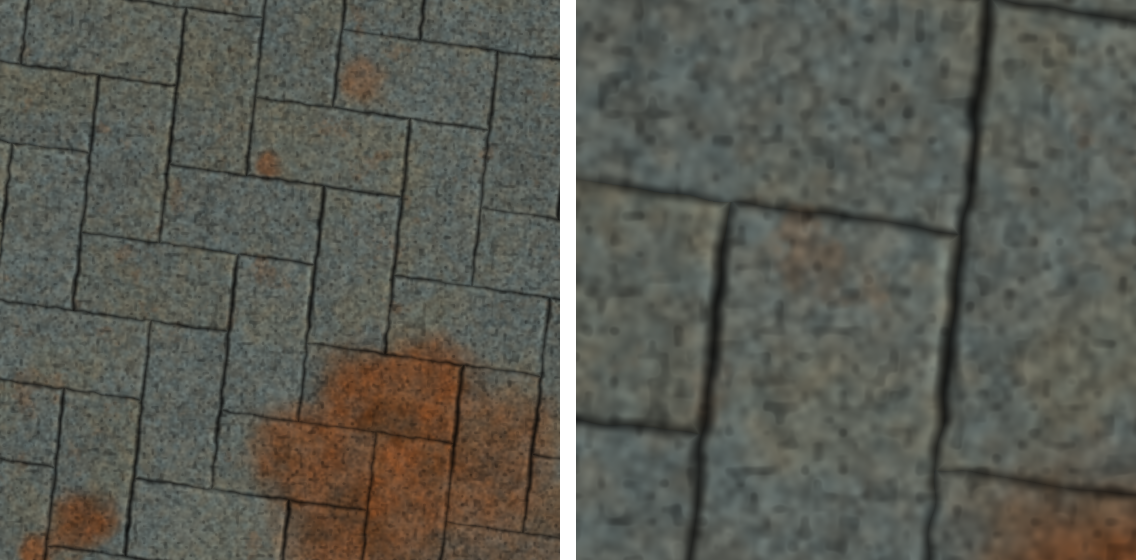
Left: the whole. Right: its middle third, enlarged.
Write a WebGL 2 fragment shader that draws this texture.

```glsl
#version 300 es
precision highp float;
// Weathered concrete pavers laid in a slightly rotated herringbone bond.
// Each lattice cell finds its 2:1 paver from (x + y) mod 4; noise adds grain,
// worn joints and the orange rust stains that spread over the pavers.
uniform vec2 u_resolution;
out vec4 outColor;

// Lattice, in canvas units with y pointing down
const vec2 ORIGIN = vec2(0.4557, 0.1732);
const vec2 STEP_ACROSS = vec2(0.1393, 0.0195);
const vec2 STEP_DOWN = vec2(-0.0156, 0.1400);
const float JOINT_UPRIGHT = 0.020;   // half widths, in cells
const float JOINT_LEVEL = 0.015;
const float JOINT_SOFTNESS = 0.030;
const float JOINT_DARKNESS = 0.66;
const float EDGE_WOBBLE = 0.004;
const float GRAIN_SCALE = 120.0;
const mat2 GRAIN_TURN = mat2(0.80, 0.60, -0.60, 0.80);

const vec3 STONE = vec3(0.347, 0.371, 0.353);
const vec3 STONE_WARM = vec3(0.358, 0.362, 0.318);
const vec3 RUST = vec3(0.440, 0.265, 0.150);
const vec3 RUST_DEEP = vec3(0.345, 0.210, 0.115);

// Rust stains: centre, radius, strength
const int STAIN_COUNT = 11;
const vec4 STAINS[STAIN_COUNT] = vec4[](
  vec4(0.640, 0.700, 0.085, 1.00), vec4(0.755, 0.690, 0.100, 0.95),
  vec4(0.540, 0.805, 0.095, 0.90), vec4(0.740, 0.840, 0.110, 1.00),
  vec4(0.640, 0.960, 0.145, 0.90), vec4(0.890, 0.800, 0.120, 0.65),
  vec4(0.910, 0.960, 0.140, 0.55), vec4(0.145, 0.925, 0.060, 0.95),
  vec4(0.070, 0.985, 0.040, 0.80), vec4(0.660, 0.150, 0.046, 0.50),
  vec4(0.475, 0.285, 0.028, 0.75));

float hash(vec2 p) {
  vec3 q = fract(vec3(p.xyx) * 0.1031);
  q += dot(q, q.yzx + 33.33);
  return fract((q.x + q.y) * q.z);
}

float noise(vec2 p) {
  vec2 i = floor(p), f = fract(p);
  f = f * f * (3.0 - 2.0 * f);
  return mix(mix(hash(i), hash(i + vec2(1, 0)), f.x),
             mix(hash(i + vec2(0, 1)), hash(i + vec2(1, 1)), f.x), f.y);
}

float fbm(vec2 p) {
  float sum = 0.0, amp = 0.5;
  for (int i = 0; i < 4; i++) {
    sum += amp * noise(p);
    p = GRAIN_TURN * p * 2.03 + 17.3;
    amp *= 0.5;
  }
  return sum / 0.9375;
}

// Finds the paver under q: position inside it, its size and its first cell
void herringbone(vec2 q, out vec2 local, out vec2 size, out vec2 id) {
  id = floor(q);
  float s = mod(id.x + id.y, 4.0);
  size = s < 1.5 ? vec2(2, 1) : vec2(1, 2);
  if (s > 0.5 && s < 1.5) id.x -= 1.0;
  if (s > 2.5) id.y -= 1.0;
  local = q - id;
}

float rustAmount(vec2 p) {
  vec2 w = p + 0.06 * (vec2(fbm(p * 14.0), fbm(p * 14.0 + 40.0)) - 0.5);
  float clear = 1.0;
  for (int i = 0; i < STAIN_COUNT; i++) {
    float d = length(w - STAINS[i].xy) / STAINS[i].z;
    clear *= 1.0 - STAINS[i].w * (1.0 - smoothstep(0.45, 1.35, d));
  }
  return (1.0 - clear) * mix(0.65, 1.15, fbm(p * 30.0 + 9.0));
}

void main() {
  vec2 p = gl_FragCoord.xy / u_resolution;
  p.y = 1.0 - p.y;

  // Paver layout with slightly uneven edges
  vec2 wobble = vec2(noise(p * 60.0), noise(p * 60.0 + 70.0)) - 0.5;
  vec2 q = inverse(mat2(STEP_ACROSS, STEP_DOWN)) * (p - ORIGIN + EDGE_WOBBLE * wobble);
  vec2 local, size, id;
  herringbone(q, local, size, id);
  vec2 edge = min(local, size - local);
  float paver = hash(id + 50.0);

  // Surface: broad tint, sandy grain and small dark pits on turned grids
  float patches = fbm(p * 9.0 + paver * 6.0);
  vec3 color = mix(STONE, STONE_WARM, smoothstep(0.40, 0.80, patches));
  vec2 g = GRAIN_TURN * p * GRAIN_SCALE;
  float grain = noise(g) - 0.5;
  float fine = noise(GRAIN_TURN * g * 1.5 + 31.0) - 0.5;
  float pits = smoothstep(0.60, 0.95, noise(p * GRAIN_SCALE * 1.1 + 83.0));
  float tone = 1.02 + 0.08 * (paver - 0.5) + 0.16 * (patches - 0.5);
  tone += 0.24 * grain + 0.26 * fine - 0.20 * pits;

  // Rust with deeper patches and a few faint flecks
  float rust = clamp(rustAmount(p), 0.0, 1.0);
  vec3 rustColor = mix(RUST, RUST_DEEP, smoothstep(0.42, 0.72, fbm(p * 18.0 + 5.0)));
  float flecks = smoothstep(0.66, 0.85, fbm(p * 22.0 + 60.0)) * 0.25;
  color = mix(color, rustColor, max(rust, flecks));
  color += 0.03 * vec3(1.0, -0.1, -0.9) * (noise(GRAIN_TURN * p * 75.0 + 12.0) - 0.5);

  // Pale worn rims beside the joints
  vec2 rim = vec2(size.x - local.x, local.y);
  vec2 glow = smoothstep(0.03, 0.06, rim) * (1.0 - smoothstep(0.06, 0.12, rim));
  tone += 0.22 * max(glow.x, 0.5 * glow.y) * noise(p * 24.0 + 3.0);

  // Joints of varying depth, softer where level
  float wear = noise(p * 16.0 + 90.0);
  vec2 halfWidth = vec2(JOINT_UPRIGHT, JOINT_LEVEL) * mix(0.6, 1.4, wear);
  vec2 gap = 1.0 - smoothstep(halfWidth - JOINT_SOFTNESS, halfWidth + JOINT_SOFTNESS, edge);
  float joint = max(gap.x, gap.y * 0.88);
  tone *= 1.0 - JOINT_DARKNESS * joint * mix(0.8, 1.15, wear);

  outColor = vec4(clamp(color * tone, 0.0, 1.0), 1.0);
}
```
